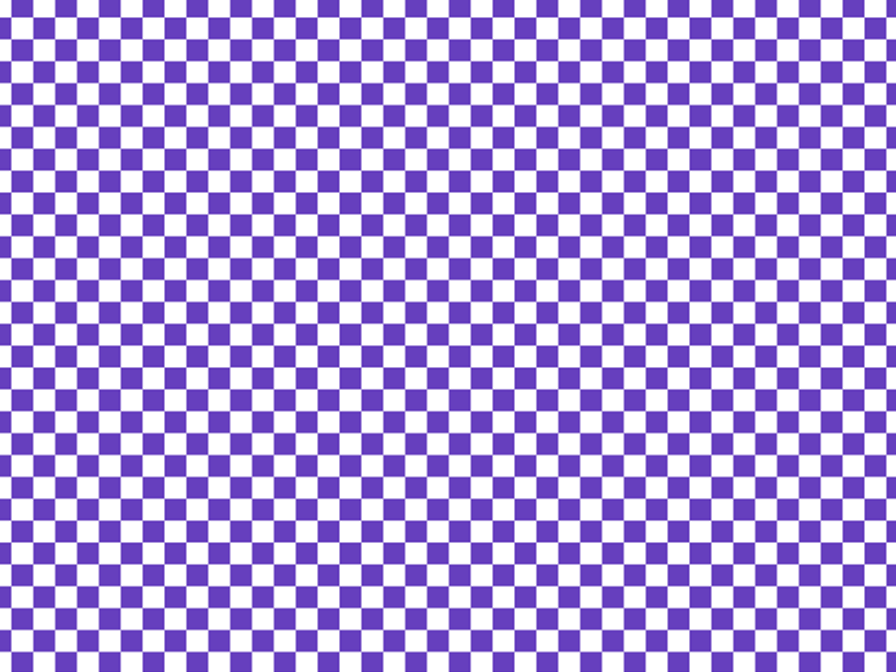
This pattern is drawn by a WebGL 2 fragment shader. Its source:

```glsl
#version 300 es
precision highp float;
// Purple and white checkerboard with crisp, faintly rimmed square edges.

uniform vec2 u_resolution;
out vec4 fragColor;

const vec3 PURPLE = vec3(0.40, 0.247, 0.747);
const vec3 WHITE = vec3(1.0);
const float CELLS_DOWN = 30.72;                // squares per canvas height
const vec2 SQUARE_CORNER = vec2(0.52, -0.08);  // lower-left of a purple square, in cells
const float EDGE_SOFTNESS = 0.0464;            // half-width of the edge ramp, in cells
const float RIM_OFFSET = 0.08;                 // rim distance from the edge, in cells
const float RIM_HALF_WIDTH = 0.04;
const float RIM_STRENGTH = 0.14;

// Signed distance to the nearest stripe edge, positive inside even cells.
vec2 stripeDistance(vec2 cells) {
    return 0.5 - abs(mod(cells + 0.5, 2.0) - 1.0);
}

// Soft square wave from -1 to 1 with a slight overshoot beside each edge.
vec2 stripeWave(vec2 dist, float softness) {
    vec2 ramp = clamp(dist / softness, -1.0, 1.0);
    vec2 rim = max(1.0 - abs(abs(dist) - RIM_OFFSET) / RIM_HALF_WIDTH, 0.0);
    return ramp + sign(dist) * RIM_STRENGTH * rim;
}

void main() {
    float cellsPerPixel = CELLS_DOWN / u_resolution.y;
    vec2 cells = gl_FragCoord.xy * cellsPerPixel - SQUARE_CORNER;

    // Crossed stripes make the checks.
    float softness = max(EDGE_SOFTNESS, 0.5 * cellsPerPixel);
    vec2 wave = stripeWave(stripeDistance(cells), softness);
    float purpleAmount = 0.5 + 0.5 * wave.x * wave.y;

    fragColor = vec4(clamp(mix(WHITE, PURPLE, purpleAmount), 0.0, 1.0), 1.0);
}
```
